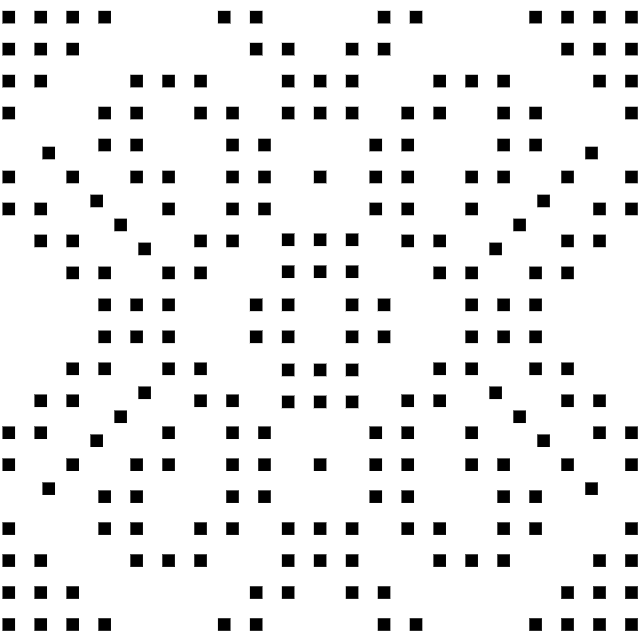
Give the GLSL for this pattern, as a WebGL 2 fragment shader.

```glsl
#version 300 es
precision highp float;
// Black squares on white, arranged as woven diagonal bands with mirror symmetry.
// One quadrant is folded out four ways; its squares lie on an edge lattice,
// a centre lattice and a slanted chain, each chosen by rules on cell indices.

uniform vec2 u_resolution;
out vec4 fragColor;

const vec2 CENTER = vec2(0.5002, 0.4987);
const float PITCH = 0.04995;         // lattice spacing in canvas units
const float HALF_SIDE = 0.197;       // half a square, in lattice units
const vec2 EDGE = vec2(9.74, 9.5);   // outermost cell, measured from the centre
const float FAR = 10.0;

bool within(float v, float lo, float hi) {
    return v > lo - 0.5 && v < hi + 0.5;
}

float squareDistance(vec2 p, float halfSide) {
    vec2 d = abs(p) - halfSide;
    return max(d.x, d.y);
}

// Cells counted inward from the corner: x = column, y = row
bool isEdgeCell(vec2 c) {
    float sum = c.x + c.y;
    float diff = c.x - c.y;
    bool corner = sum < 3.5;
    bool fallingBand = within(diff, -6.0, -5.0) && c.x < 4.5;
    bool risingBand = within(sum, 13.0, 14.0) && c.x > 3.5;
    // Closed loop around the quadrant's middle
    bool loopRight = within(diff, 3.0, 4.0) && within(c.y, 2.0, 5.0);
    bool loopLeft = within(diff, -1.0, 0.0) && within(c.x, 3.0, 5.0)
        && within(c.y, 3.0, 6.0);
    bool loopTop = within(sum, 6.0, 7.0) && within(c.x, 3.0, 5.0)
        && within(c.y, 2.0, 4.0);
    bool loopSide = within(c.x, 7.0, 7.0) && within(c.y, 3.0, 7.0);
    bool shape = corner || fallingBand || risingBand
        || loopRight || loopLeft || loopTop || loopSide;
    return shape && within(c.x, 0.0, 8.0) && within(c.y, 0.0, 9.0);
}

// Columns counted outward from the vertical axis, rows inward from the top
bool isCenterCell(vec2 c) {
    bool arm = within(c.x + c.y, 2.0, 3.0) && within(c.y, 0.0, 3.0);
    bool block = c.x < 1.5 && (within(c.y, 2.0, 3.0) || within(c.y, 7.0, 8.0));
    bool dot = c.x < 0.5 && within(c.y, 5.0, 5.0);
    bool waist = within(c.x, 1.0, 2.0) && within(c.y, 9.0, 9.0);
    return arm || block || dot || waist;
}

float edgeLattice(vec2 p, float halfSide) {
    vec2 cell = floor(p + 0.5);
    return isEdgeCell(cell) ? squareDistance(p - cell, halfSide) : FAR;
}

float centerLattice(vec2 p, float halfSide) {
    vec2 cell = floor(p + 0.5);
    // The inner block sits slightly away from the horizontal axis
    float shift = within(cell.y, 7.0, 8.0) ? 0.036 : 0.0;
    vec2 offset = p - cell + vec2(0.0, shift);
    return isCenterCell(cell) ? squareDistance(offset, halfSide) : FAR;
}

// Five squares on a diagonal with a tighter step
float slantedChain(vec2 p, vec2 start, float stepSize, float halfSide) {
    vec2 q = p - start;
    float k = clamp(floor((q.x + q.y) / (2.0 * stepSize) + 0.5), 0.0, 4.0);
    return squareDistance(q - k * stepSize, halfSide);
}

void main() {
    vec2 uv = gl_FragCoord.xy / u_resolution;
    vec2 folded = abs(uv - CENTER) / PITCH;
    vec2 fromCorner = EDGE - folded;

    float d = edgeLattice(fromCorner, HALF_SIDE);
    d = min(d, centerLattice(vec2(folded.x, fromCorner.y), HALF_SIDE));
    d = min(d, slantedChain(fromCorner, vec2(1.25, 4.25), 0.75, HALF_SIDE));

    // One-pixel edge smoothing
    float pixel = 1.0 / (PITCH * min(u_resolution.x, u_resolution.y));
    float ink = clamp(0.5 - d / pixel, 0.0, 1.0);
    fragColor = vec4(vec3(1.0 - ink), 1.0);
}
```
